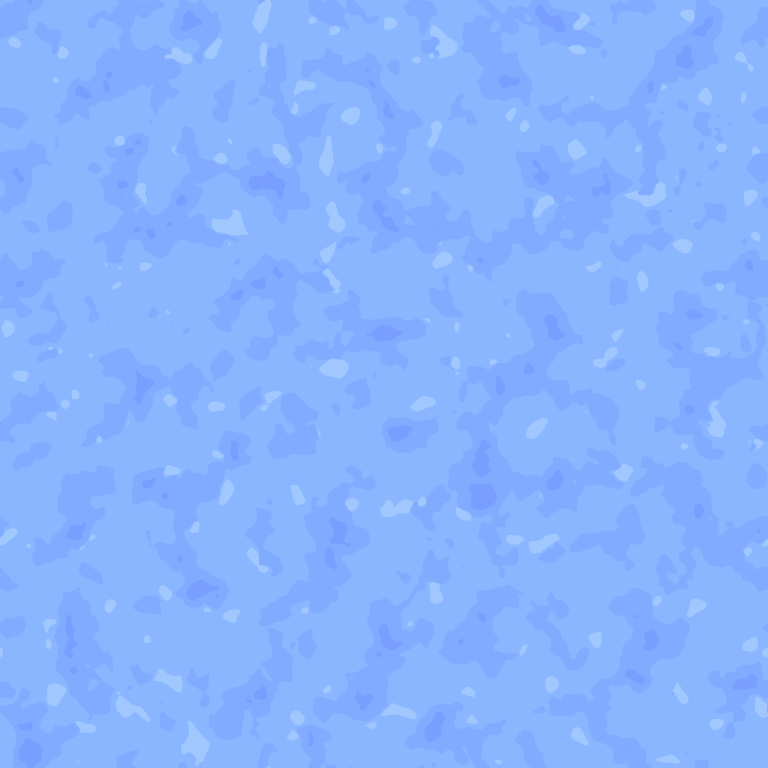
A Shadertoy shader for this texture:

```glsl
#define BASE_BLUE   vec3(0.54, 0.71, 1.00)
#define PATCH_BLUE  vec3(0.50, 0.67, 1.00)
#define CORE_BLUE   vec3(0.47, 0.62, 1.00)
#define FLECK_BLUE  vec3(0.63, 0.78, 1.00)
#define PATCH_LEVEL 0.115
#define CORE_LEVEL  0.50
#define FLECK_LEVEL 0.39
#define PATCH_CELLS 15.0
#define FLECK_CELLS 22.0
#define WARP_AMOUNT 0.014

// Integer hash giving a unit gradient per lattice point
uint scramble(uint x) {
    x ^= x >> 16;
    x *= 0x7feb352du;
    x ^= x >> 15;
    x *= 0x846ca68bu;
    return x ^ (x >> 16);
}

vec2 latticeGradient(vec2 cell, float period, uint seed) {
    uvec2 c = uvec2(mod(cell, period));
    uint h = scramble(c.x + scramble(c.y + scramble(seed)));
    vec2 g = vec2(h & 0xffffu, h >> 16) / 32767.5 - 1.0;
    return normalize(g + 0.0001);
}

// Gradient noise that wraps after a whole number of cells
float wrapNoise(vec2 uv, float period, uint seed) {
    vec2 p = uv * period;
    vec2 cell = floor(p);
    vec2 f = p - cell;
    vec2 w = f * f * f * (f * (f * 6.0 - 15.0) + 10.0);
    vec2 e = vec2(1.0, 0.0);
    float a = dot(latticeGradient(cell, period, seed), f);
    float b = dot(latticeGradient(cell + e.xy, period, seed), f - e.xy);
    float c = dot(latticeGradient(cell + e.yx, period, seed), f - e.yx);
    float d = dot(latticeGradient(cell + e.xx, period, seed), f - e.xx);
    return mix(mix(a, b, w.x), mix(c, d, w.x), w.y);
}

// Octaves with unrelated whole periods, so their lattices do not line up
float layeredNoise(vec2 uv, float period, int octaves, uint seed) {
    float sum = 0.0;
    float weight = 1.0;
    for (int i = 0; i < octaves; i++) {
        sum += weight * wrapNoise(uv, period, seed + uint(i));
        period = period * 2.0 + 1.0;
        weight *= 0.5;
    }
    return sum;
}

// Antialiased step, about one pixel wide
float crispStep(float level, float value) {
    return clamp((value - level) / max(fwidth(value), 0.0001) + 0.5, 0.0, 1.0);
}

void mainImage(out vec4 fragColor, in vec2 fragCoord) {
    vec2 uv = fragCoord / iResolution.xy;

    // Gentle bending of the outlines
    vec2 bend = vec2(wrapNoise(uv, 11.0, 71u), wrapNoise(uv, 11.0, 72u));
    vec2 warped = uv + WARP_AMOUNT * bend;

    // Dark patches with darker cores; flecks stay clear of the patches
    float shade = layeredNoise(warped, PATCH_CELLS, 3, 11u);
    float fleck = layeredNoise(warped, FLECK_CELLS, 2, 41u);
    fleck -= 1.5 * max(shade, 0.0);

    // Flat layers of colour
    vec3 color = BASE_BLUE;
    color = mix(color, PATCH_BLUE, crispStep(PATCH_LEVEL, shade));
    color = mix(color, CORE_BLUE, crispStep(CORE_LEVEL, shade));
    color = mix(color, FLECK_BLUE, crispStep(FLECK_LEVEL, fleck));
    fragColor = vec4(color, 1.0);
}
```
